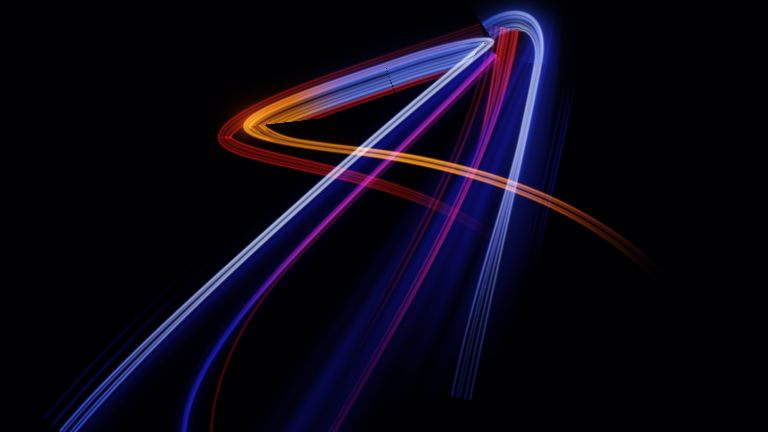
Reproduce this background procedurally as a Shadertoy shader.

```glsl
const vec3 ICE = vec3(.85, .95, 1.35);
const vec3 AZURE = vec3(.16, .26, 1.05);
const vec3 NAVY = vec3(.03, .03, .34);
const vec3 AMBER = vec3(1.7, .72, .1);
const vec3 RED = vec3(.85, .07, .05);
const vec3 MAGENTA = vec3(.75, .08, .5);

float ramp(float a, float b, float x) {
  float t = clamp((x - a) / (b - a), 0., 1.);
  return t * t * (3. - 2. * t);
}

float hash(float n) { return fract(sin(n * 91.7) * 437.5); }

vec2 gradient(vec2 cell) {
  float angle = 6.2832 * hash(dot(cell, vec2(1.3, 7.1)));
  return vec2(cos(angle), sin(angle));
}

float gradientNoise(vec2 p) {
  vec2 i = floor(p), f = p - i, u = f * f * (3. - 2. * f), e = vec2(0, 1);
  float low = mix(dot(gradient(i), f), dot(gradient(i + e.yx), f - e.yx), u.x);
  float high = mix(dot(gradient(i + e), f - e), dot(gradient(i + 1.), f - 1.), u.x);
  return mix(low, high, u.y);
}

vec2 bezier(mat4x2 points, float t) {
  float s = 1. - t;
  return points * vec4(s * s * s, 3. * s * s * t, 3. * s * t * t, t * t * t);
}

// Signed distance (left is positive) and position along a cubic curve
vec2 locate(vec2 p, mat4x2 points) {
  const float STEPS = 32.;
  vec2 from = points[0], result = vec2(0);
  float best = 1e5;
  for (float i = 0.; i < STEPS; i++) {
    vec2 to = bezier(points, (i + 1.) / STEPS);
    vec2 along = to - from, rel = p - from;
    float h = clamp(dot(rel, along) / dot(along, along), 0., 1.);
    float dist = length(rel - h * along);
    if (dist < best) {
      best = dist;
      float side = along.x * rel.y - along.y * rel.x;
      result = vec2(side < 0. ? -dist : dist, (i + h) / STEPS);
    }
    from = to;
  }
  return result;
}

float within(float t) { return step(.00001, t) * step(t, .99999); }

// Bundle of thin strands, spread to the left from a shift
vec3 strands(vec2 c, float shift, float count, float spread, vec3 color) {
  float sum = 0., width = .0022 + .25 / iResolution.y;
  for (float n = 0.; n < 12.; n++) {
    float d = (c.x - shift - spread * fract(n * .618)) / width;
    sum += clamp(count - n, 0., 1.) * (.4 + .6 * hash(n + 2.)) * exp(-d * d);
  }
  return color * sum * within(c.y);
}

vec3 halo(vec2 c, float shift, float width, vec3 color) {
  return color * exp(-abs(c.x - shift) / width) * within(c.y);
}

// Wide fan with streaks running away from its apex
vec3 blueFan(vec2 p) {
  float s = 1. - p.y, left = 1.265 - .69 * s, right = 1.3 - .2 * s * s;
  float u = (p.x - left) / max(right - left, .03);
  float body = ramp(-.05, .3, u) * ramp(1.05, .75, u);
  float fade = ramp(0., .15, s) * mix(1., ramp(1., .4, s), ramp(.15, .6, u));
  float streak = .75 + .9 * gradientNoise(vec2(u * 13., s * 1.2));
  return NAVY * 1.1 * body * fade * max(streak, 0.) * (1.15 - .45 * s);
}

// Long trail that climbs, turns back, bends and sweeps right
vec3 mainTrail(vec2 p) {
  vec2 c = locate(p, mat4x2(.16, -.016, .382, .248, .81, .63, 1.13, .889));
  vec3 tint = mix(AZURE * 1.1, ICE, ramp(0., .55, c.y));
  vec3 col = strands(c, 0., 4., mix(.032, .016, ramp(0., .6, c.y)), tint);
  col += halo(c, -.012, .016, NAVY * (.5 + 1.2 * c.y));
  col += strands(c, .05, 2., .04, NAVY * ramp(.45, .1, c.y));

  c = locate(p, mat4x2(1.13, .889, 1.185, .934, 1.03, .903, .891, .852));
  float open = ramp(0., .7, c.y);
  col += strands(c, 0., 4. + 8. * open, mix(.016, .06, open), mix(ICE, AZURE, open * .75));
  col += halo(c, .02, .018, AZURE * .5);
  col += strands(c, .06, 2., .012, RED * ramp(.5, .9, c.y));

  c = locate(p, mat4x2(.891, .852, .468, .713, .47, .685, .826, .644));
  float warm = ramp(.06, .24, c.y), shut = ramp(.5, .85, c.y);
  float tip = exp(-pow(abs(c.y - .48) / .16, 2.));
  tint = mix(mix(ICE, AZURE, .75), AMBER * (.6 + .4 * tip), warm);
  col += strands(c, 0., 12. - 8. * shut, mix(.06, .016, shut), tint);
  tint = mix(AZURE * .4, vec3(.9, .25, .03) * (.25 + tip), warm);
  col += halo(c, .012, .018, tint * (1. - .8 * shut));
  col += strands(c, .06, 2., .012, RED * ramp(.45, .2, c.y));

  c = locate(p, mat4x2(.826, .644, 1.088, .611, 1.366, .525, 1.539, .329));
  tint = mix(AMBER, vec3(.7, .18, .05), ramp(.2, .8, c.y)) * ramp(1., .45, c.y);
  return col + strands(c, 0., 4., mix(.016, .028, c.y), tint);
}

// Thin red lines around the outside of the bend
vec3 outerTrail(vec2 p) {
  vec2 c = locate(p, mat4x2(1.111, .944, .856, .856, .505, .757, .507, .681));
  vec3 col = strands(c, 0., 5., .03, RED * (.25 + .5 * ramp(.1, .8, c.y)));
  c = locate(p, mat4x2(.507, .681, .509, .606, .926, .618, 1.169, .421));
  return col + strands(c, 0., 5., mix(.03, .02, c.y), RED * .75 * ramp(1., .5, c.y));
}

// Red and violet trails rising to the apex
vec3 violetTrails(vec2 p) {
  vec2 c = locate(p, mat4x2(.428, -.01, .44, .225, .787, .502, 1.15, .873));
  vec3 col = strands(c, 0., 3., .012, mix(NAVY * 1.6, MAGENTA, ramp(.3, .65, c.y)));
  col += halo(c, .004, .011, NAVY * .9);
  col += strands(c, mix(-.06, -.008, ramp(0., .5, c.y)), 1., 0., RED * .35);

  c = locate(p, mat4x2(.765, -.02, .995, .375, 1.157, .653, 1.199, .931));
  float rise = ramp(.1, .55, c.y), top = ramp(.65, .95, c.y);
  vec3 tint = mix(MAGENTA, RED, top) * (.2 + .7 * rise);
  col += strands(c, 0., 3. + 4. * top, mix(.02, .045, top), tint);
  col += strands(c, .05, 2., .02, RED * .4 * rise);
  return col + halo(c, .02, .016, RED * .35 * top);
}

// Bright trail on the right with its hook at the top
vec3 rightTrail(vec2 p) {
  vec2 c = locate(p, mat4x2(1.088, .074, 1.157, .421, 1.215, .653, 1.252, .85));
  float rise = ramp(0., .75, c.y);
  vec3 col = strands(c, 0., 5., mix(.05, .016, rise), mix(AZURE * .3, ICE * .75, rise));
  col += halo(c, 0., .022, AZURE * .4 * rise * rise);
  col += strands(c, -.085, 3., .035, NAVY * ramp(.3, .6, c.y) * ramp(1., .75, c.y));

  c = locate(p, mat4x2(1.252, .85, 1.278, .977, 1.192, 1., 1.116, .944));
  float fade = ramp(1., .45, c.y), spread = mix(.016, .045, ramp(0., .5, c.y));
  col += strands(c, 0., 5. + 5. * c.y, spread, mix(AZURE, ICE, fade) * .6);
  return col + halo(c, .006, .018, AZURE * (.4 + .4 * fade));
}

void mainImage(out vec4 fragColor, in vec2 fragCoord) {
  vec2 p = (fragCoord - .5 * iResolution.xy) / iResolution.y + vec2(.889, .5);
  vec3 light = vec3(0, 0, .006) + blueFan(p);
  light += mainTrail(p) + outerTrail(p) + violetTrails(p) + rightTrail(p);
  fragColor = vec4(1. - exp(-1.25 * light), 1);
}
```
